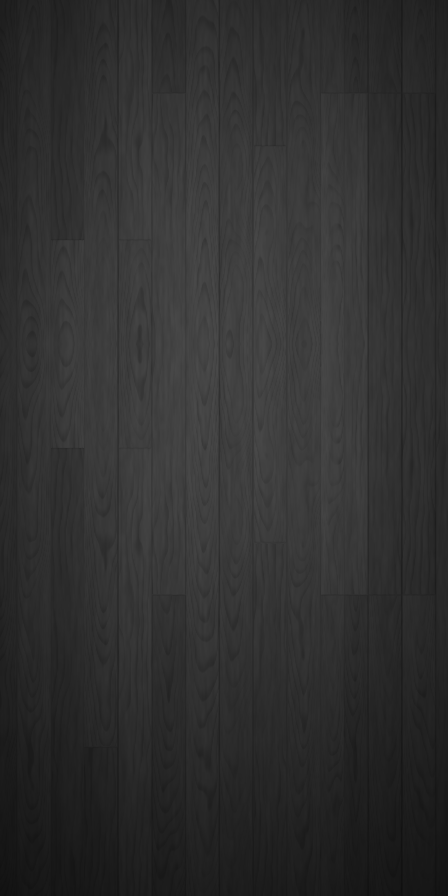
A Shadertoy shader for this texture:

```glsl
// Dark charcoal wood planks with mirrored grain, end joints and a soft vignette.

// Layout, in units of the canvas width (x) and height (MIRROR_Y, LIGHT_CENTER)
const int   PLANKS       = 15;
const float FIRST_EDGE   = 0.0378;
const float PLANK_PITCH  = 0.0753;
const float NARROW_SHIFT = 0.0443;   // total narrowing of two slim planks
const float NARROW_FROM  = 9.0;
const float MIRROR_Y     = 0.616;
const float SEAM_WIDTH   = 0.0016;
const float NO_JOINT     = 9.0;

// Distance of the end joints from the mirror line, for each plank
const float JOINT[PLANKS] = float[PLANKS](
    NO_JOINT, NO_JOINT, 0.233, 0.90, 0.233, 0.56, NO_JOINT, NO_JOINT,
    0.443, NO_JOINT, 0.56, 0.56, 0.56, 0.56, NO_JOINT);

// Shading
const vec3  WOOD_COLOR   = vec3(0.278);
const vec2  LIGHT_CENTER = vec2(0.5, 0.6);
const vec2  FALLOFF      = vec2(1.75, 2.35);
const float TONE_VARY    = 0.14;
const float RING_DARK    = 0.17;
const float PORE_DARK    = 0.10;
const float SEAM_DARK    = 0.22;
const float RINGS_ALONG  = 15.0;
const float ARCH_DEPTH   = 0.85;

float hash(vec2 p) {
    vec3 q = fract(vec3(p.xyx) * 0.1031);
    q += dot(q, q.yzx + 33.33);
    return fract((q.x + q.y) * q.z);
}

float noise(vec2 p) {
    vec2 i = floor(p), f = fract(p);
    f = f * f * (3.0 - 2.0 * f);
    return mix(mix(hash(i), hash(i + vec2(1, 0)), f.x),
               mix(hash(i + vec2(0, 1)), hash(i + vec2(1, 1)), f.x), f.y);
}

// Left edge of plank k; the pitch tightens over two planks
float plankEdge(float k) {
    return FIRST_EDGE + PLANK_PITCH * k
         - NARROW_SHIFT * clamp((k - NARROW_FROM) * 0.5, 0.0, 1.0);
}

// Growth lines: u runs across the plank, v along it from the mirror line
float growthRings(float u, float v, float seed) {
    float arched = step(0.45, hash(vec2(seed, 7.0)));
    float center = 0.35 * (hash(vec2(seed, 3.0)) - 0.5);
    float wobble = noise(vec2(u * 2.0 + seed * 9.0, v * 7.0 + seed * 5.0)) - 0.5;
    float ripple = noise(vec2(u * 5.0 + seed, v * 24.0 + seed * 3.0)) - 0.5;
    float bend = u - center + 0.25 * wobble;
    float arch = RINGS_ALONG * (v + ARCH_DEPTH * bend * bend) + 2.6 * wobble;
    float straight = 5.0 * u + 1.5 * v + 1.6 * wobble;
    float field = mix(straight, arch, arched) + 0.5 * ripple;
    float ring = fract(field);
    float line = smoothstep(0.45, 0.88, ring) * (1.0 - smoothstep(0.88, 1.0, ring));
    // Lines come and go along the board
    float presence = smoothstep(0.2, 0.75, noise(vec2(u * 2.5 + seed * 4.0, v * 5.0)));
    return line * mix(0.35, 1.0, presence) / (1.0 + 3.0 * fwidth(field));
}

// Coverage of a thin line at distance d
float thinLine(float d, float pixel) {
    return 1.0 - smoothstep(0.5 * SEAM_WIDTH, 0.5 * SEAM_WIDTH + pixel, d);
}

void mainImage(out vec4 fragColor, in vec2 fragCoord) {
    vec2 uv = fragCoord / iResolution.xy;
    float pixel = 1.0 / iResolution.x;
    float x = uv.x;
    float y = (uv.y - MIRROR_Y) * 2.0;
    float v = abs(y);

    // Find the plank that holds x
    float k = -1.0;
    for (int i = 0; i < PLANKS - 1; i++)
        if (x >= plankEdge(float(i))) k = float(i);
    float left = plankEdge(k), right = plankEdge(k + 1.0);
    float u = (x - left) / (right - left) - 0.5;

    // Boards beyond the joint have their own tone and grain
    float joint = JOINT[int(k) + 1];
    float outer = step(joint, v);
    float seed = k + 2.0 + 31.0 * outer;
    float tone = 1.0 + TONE_VARY * (hash(vec2(seed, 11.0)) - 0.5) - 0.05 * outer;

    // Grain: growth lines, soft bands and fine pores
    float rings = growthRings(u, v, seed);
    float bands = noise(vec2(x * 55.0 + seed * 7.0, v * 3.0)) - 0.5;
    float pores = noise(vec2(x * 170.0 + seed, v * 18.0))
                + 0.6 * noise(vec2(x * 250.0, v * 60.0 + seed)) - 0.8;
    float grain = 1.0 - RING_DARK * rings + 0.07 * bands + PORE_DARK * pores;

    // Seams of varying strength, and the fainter end joints
    float seamLeft = thinLine(x - left, pixel) * mix(0.2, 1.0, hash(vec2(k + 2.0, 5.0)));
    float seamRight = thinLine(right - x, pixel) * mix(0.2, 1.0, hash(vec2(k + 3.0, 5.0)));
    float seam = max(max(seamLeft, seamRight), 0.4 * thinLine(abs(v - joint), pixel));

    // Light pool that fades to the corners
    vec2 away = uv - LIGHT_CENTER;
    float light = exp(-dot(FALLOFF * away, away));

    vec3 color = WOOD_COLOR * light * tone * grain * (1.0 - SEAM_DARK * seam);
    fragColor = vec4(color, 1.0);
}
```
